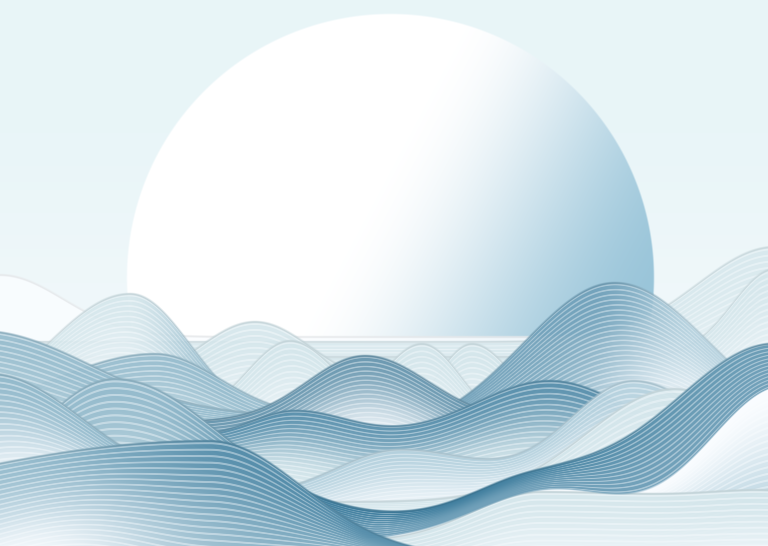
Give the GLSL for this background, as a WebGL 2 fragment shader.

```glsl
#version 300 es
precision highp float;
// A pale sun disc behind layered, finely lined blue waves.
// Each wave is a ribbon between two curves summed from lopsided bell hills;
// thin lines interpolate between the curves. Ribbons are painted back to front.
uniform vec2 u_resolution;
out vec4 fragColor;

const vec3 DEEP = vec3(.23, .48, .61);
const vec3 BLUE = vec3(.43, .62, .72);
const vec3 SOFT = vec3(.58, .73, .80);
const vec3 PALE = vec3(.71, .82, .87);
const vec3 MIST = vec3(.83, .90, .92);
const vec3 WHITE = vec3(.98, .99, 1.);

// Bell of height 1 with its own width on each side
float hill(float x, float center, float leftWidth, float rightWidth) {
  float t = (x - center) / (x < center ? leftWidth : rightWidth);
  return exp(-t * t);
}

// Paints a lined band from its crest down to its base
void ribbon(inout vec3 color, vec2 p, float crest, float base, float count,
            vec3 edge, vec3 body, float alpha) {
  float depth = crest - p.y;
  float height = max(crest - base, .04);
  float v = depth / height;
  float soft = max(fwidth(depth), .001);
  float cover = smoothstep(-soft, soft, depth) * smoothstep(-soft, soft, p.y - base);

  // Lines fade away where they crowd together
  float phase = v * count;
  float blur = fwidth(phase);
  float line = 1. - smoothstep(.16 - blur * .5, .16 + blur * .5, abs(fract(phase) - .5));
  line *= 1. - smoothstep(.4, .9, blur);

  vec3 fill = mix(edge, body, smoothstep(0., .9, v));
  fill = mix(fill, WHITE, .42 * line);
  fill = mix(fill, edge * .88, .7 * (1. - smoothstep(.01, .03, depth)));
  color = mix(color, fill, cover * alpha);
}

void main() {
  // The canvas is 7.68 units wide
  vec2 p = gl_FragCoord.xy / u_resolution.x * 7.68;
  float x = p.x;
  float sway = .15 * sin(x * 2.1);

  // Sky
  vec3 color = mix(vec3(.94, .97, .98), vec3(.91, .96, .97), smoothstep(2., 4.5, p.y));

  // Sun, white at the upper left and blue at the lower right
  vec2 q = p - vec2(3.905, 2.685);
  float rim = length(q) - 2.635;
  float shade = smoothstep(-.6, 2.4, dot(q, vec2(.85, -.45)));
  vec3 sun = mix(vec3(1), vec3(.60, .77, .85), shade);
  color = mix(sun, color, smoothstep(-.012, .012, rim));

  // Far, misty hills
  ribbon(color, p, 2.1 + .62 * hill(x, 0., .9, .9), .8, 22., WHITE, WHITE, .85);
  ribbon(color, p, 2.05 + .95 * hill(x, 7.75, 1.1, 1.), .9, 34., MIST, WHITE, .8);
  ribbon(color, p, 1.9 + .88 * hill(x, 7.75, .6, 1.), .9, 30., MIST, WHITE, .8);
  ribbon(color, p, 1.6 + .65 * hill(x, 2.55, .8, .8), .7, 26., MIST, WHITE, .9);
  ribbon(color, p, 1.3 + .76 * hill(x, 2.9, .6, .65), .7 + sway, 24., MIST, WHITE, .9);
  ribbon(color, p, 1.2 + .83 * hill(x, 4.72, .5, .6), .7, 24., MIST, WHITE, .9);
  ribbon(color, p, 1.2 + .83 * hill(x, 4.22, .6, .55), .7, 24., MIST, WHITE, .9);

  // Tall lined hills at the left and right
  ribbon(color, p, 1.2 + 1.33 * hill(x, 1.3, 1.2, .87), .9 + sway, 30.,
         mix(MIST, SOFT, smoothstep(1.2, 2.3, x)), WHITE, .88);
  float fade = smoothstep(5.9, 7., x);
  ribbon(color, p, 1.1 + 1.54 * hill(x, 6.15, 1.3, 1.35), .85 + sway, 34.,
         mix(BLUE, PALE, fade), mix(SOFT, WHITE, smoothstep(5.2, 7., x)), .9);

  // Middle left slopes
  ribbon(color, p, 1.3 + .63 * hill(x, 1.55, 1.4, .91), .8, 22., SOFT, MIST, .9);
  ribbon(color, p, 1.3 + .86 * hill(x, -.2, 1., 1.55), .7 - sway, 26., SOFT, MIST, .92);

  // Centre hill and the band that sweeps in front of it
  ribbon(color, p, 1.25 + .66 * hill(x, 3.65, .82, .9), .75 + sway, 22.,
         BLUE * .95, WHITE, .96);
  ribbon(color, p, 1.1 + .26 * hill(x, 2.95, .6, .75) + .56 * hill(x, 5.5, 1.05, 1.),
         .6 - sway * .6, 18., mix(DEEP, BLUE, .6), MIST, .95);

  // Bright swells at the right
  ribbon(color, p, .5 + .47 * hill(x, 4., .9, 1.2) + 1.15 * hill(x, 6.35, .95, 1.2),
         .1 + .4 * hill(x, 6., 1.5, 1.5), 22., PALE, WHITE, .95);
  ribbon(color, p, .45 + 1.13 * hill(x, 6.75, 1.25, 1.2), .1, 20., MIST, WHITE, .92);

  // Lower right mist and foreground swell
  float under = .05 + 1.55 * hill(x, 7.85, 1.1, 1.) + .5 * hill(x, 5.5, 1.05, 1.);
  ribbon(color, p, under + .04, -.1, 26., WHITE, PALE, smoothstep(3.6, 4.4, x));
  ribbon(color, p, .05 + .5 * hill(x, 5.4, .95, 3.5) + .2 * hill(x, 7.9, 1., 1.),
         -.5, 18., MIST, WHITE, .95);

  // Long dark band: falls from the left, dips, then climbs to the right
  float sweep = .28 + 1.4 * hill(x, 1.15, 1.2, 1.5) + .35 * hill(x, 5.3, .85, 1.1)
              + 1.75 * hill(x, 7.75, 1.5, 1.);
  float dark = smoothstep(1.4, 3.4, x) * (1. - .5 * smoothstep(4.5, 7.6, x));
  ribbon(color, p, sweep, under, mix(24., 13., smoothstep(3., 3.8, x)),
         mix(SOFT, DEEP, dark), mix(MIST, BLUE, smoothstep(1.8, 3.6, x)), .97);

  // Near left slopes
  ribbon(color, p, .6 + 1.13 * hill(x, -.1, 1., 1.3), .3 + sway, 24.,
         SOFT, WHITE, 1. - smoothstep(1.3, 2., x));
  ribbon(color, p, -.1 + 1.16 * hill(x, 2.1, 4.5, 1.3), -.35 + sway, 24.,
         mix(SOFT, mix(DEEP, BLUE, .5), smoothstep(0., 2.6, x)),
         mix(WHITE, SOFT, smoothstep(0., 3., x)), .96);

  fragColor = vec4(color, 1.);
}
```
